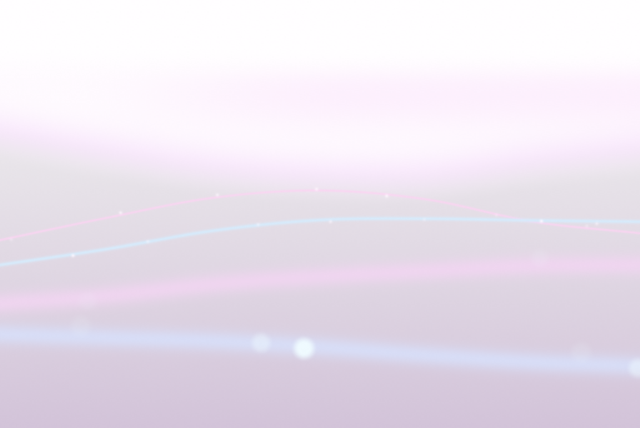
A WebGL 2 fragment shader for this background:

```glsl
#version 300 es
precision highp float;
// Pale lilac backdrop: a bright veil above a mauve haze, crossed by soft ribbons.
// Smooth curves through a few evenly spaced heights guide the veil, two broad
// ribbons and two fine threads; glowing orbs and hashed sparkles sit along them.

uniform vec2 u_resolution;
out vec4 fragColor;

const vec3 HAZE_LOW = vec3(0.825, 0.765, 0.850);
const vec3 HAZE_HIGH = vec3(0.910, 0.895, 0.915);
const vec3 VEIL_WHITE = vec3(1.000, 0.995, 1.000);
const vec3 VEIL_PINK = vec3(0.990, 0.935, 0.992);
const vec3 VEIL_RIM = vec3(0.970, 0.900, 0.985);
const vec3 RIBBON_PINK = vec3(0.945, 0.835, 0.945);
const vec3 RIBBON_BLUE = vec3(0.845, 0.870, 0.970);
const vec3 THREAD_PINK = vec3(0.985, 0.830, 0.950);
const vec3 THREAD_BLUE = vec3(0.840, 0.920, 0.985);
const vec3 ORB_LIGHT = vec3(0.940, 0.985, 1.000);

const float RIBBON_WIDTH = 0.024;
const float THREAD_WIDTH = 0.0042;
const float GRAIN = 0.004;
const int SPARKLES = 14;
const int ORBS = 7;

// Heights at x = 0, 1/6, ... 1
const float VEIL_EDGE[7] = float[](0.665, 0.622, 0.585, 0.566, 0.567, 0.600, 0.628);
const float PINK_RIBBON[7] = float[](0.291, 0.309, 0.336, 0.354, 0.367, 0.379, 0.381);
const float BLUE_RIBBON[7] = float[](0.219, 0.211, 0.203, 0.189, 0.170, 0.154, 0.145);
const float PINK_THREAD[7] = float[](0.439, 0.491, 0.538, 0.555, 0.534, 0.482, 0.455);
const float BLUE_THREAD[7] = float[](0.381, 0.418, 0.461, 0.486, 0.489, 0.485, 0.482);

// Orb centre, radius, strength
const vec4 ORB[ORBS] = vec4[](
  vec4(0.475, 0.186, 0.026, 0.95), vec4(0.408, 0.199, 0.024, 0.42),
  vec4(0.997, 0.140, 0.024, 0.45), vec4(0.126, 0.238, 0.026, 0.12),
  vec4(0.908, 0.176, 0.026, 0.13), vec4(0.844, 0.397, 0.022, 0.10),
  vec4(0.137, 0.297, 0.024, 0.09));

float hash(vec2 p) {
  return fract(sin(dot(p, vec2(127.1, 311.7))) * 43758.5453);
}

// Catmull-Rom curve through seven heights
float curve(float knots[7], float x) {
  float t = clamp(x, 0.0, 1.0) * 6.0;
  int i = min(int(t), 5);
  float f = t - float(i);
  float b = knots[i], c = knots[i + 1];
  float a = i > 0 ? knots[i - 1] : 2.0 * b - c;
  float d = i < 5 ? knots[i + 2] : 2.0 * c - b;
  return b + 0.5 * f * (c - a + f * (2.0 * a - 5.0 * b + 4.0 * c - d
       + f * (3.0 * (b - c) + d - a)));
}

float bell(float d, float width) {
  return exp(-d * d / (width * width));
}

// Distance to a curve, corrected for its slope
float curveDistance(float knots[7], vec2 uv, float aspect) {
  float h = curve(knots, uv.x);
  float slope = (curve(knots, uv.x + 0.004) - curve(knots, uv.x - 0.004)) / (0.008 * aspect);
  return (uv.y - h) / sqrt(1.0 + slope * slope);
}

vec3 background(vec2 uv) {
  vec3 haze = mix(HAZE_LOW, HAZE_HIGH, clamp(uv.y / 0.62, 0.0, 1.0));
  float above = uv.y - curve(VEIL_EDGE, uv.x);
  // Broad pink glow inside the veil, stronger to the right
  float glow = bell(uv.y - 0.775, 0.075) * smoothstep(0.08, 0.55, uv.x);
  vec3 veil = mix(VEIL_WHITE, VEIL_PINK, 0.25 + 0.65 * glow);
  veil = mix(veil, VEIL_WHITE, smoothstep(0.80, 0.89, uv.y));
  veil = mix(veil, VEIL_RIM, 0.85 * bell(above - 0.015, 0.055));
  return mix(haze, veil, smoothstep(-0.050, 0.050, above));
}

void main() {
  vec2 uv = gl_FragCoord.xy / u_resolution;
  float aspect = u_resolution.x / u_resolution.y;
  vec2 stretch = vec2(aspect, 1.0);
  vec3 color = background(uv);

  // Broad ribbons
  float pinkBand = bell(curveDistance(PINK_RIBBON, uv, aspect), RIBBON_WIDTH);
  float blueBand = bell(curveDistance(BLUE_RIBBON, uv, aspect), RIBBON_WIDTH);
  color = mix(color, RIBBON_PINK, 0.85 * pinkBand);
  color = mix(color, RIBBON_BLUE, 0.92 * blueBand);

  // Fine threads
  float pinkLine = bell(curveDistance(PINK_THREAD, uv, aspect), THREAD_WIDTH * 0.75);
  float blueLine = bell(curveDistance(BLUE_THREAD, uv, aspect), THREAD_WIDTH * 1.1);
  color = mix(color, THREAD_PINK, 0.75 * pinkLine);
  color = mix(color, THREAD_BLUE, 0.92 * blueLine);

  // Soft orbs
  for (int i = 0; i < ORBS; i++) {
    float d = length((uv - ORB[i].xy) * stretch);
    float disc = 1.0 - smoothstep(0.45, 1.25, d / ORB[i].z);
    color = mix(color, ORB_LIGHT, ORB[i].w * disc);
  }

  // Tiny sparkles, alternating between the threads
  for (int i = 0; i < SPARKLES; i++) {
    float n = float(i);
    float x = (n + hash(vec2(n, 1.0))) / float(SPARKLES);
    float y = i % 2 == 0 ? curve(PINK_THREAD, x) : curve(BLUE_THREAD, x);
    y += (hash(vec2(n, 2.0)) - 0.5) * 0.012;
    float spark = bell(length((uv - vec2(x, y)) * stretch), 0.0042);
    color = mix(color, vec3(1.0, 0.97, 1.0), spark * (0.25 + 0.6 * hash(vec2(n, 3.0))));
  }

  color += (hash(floor(uv * vec2(512.0, 342.0))) - 0.5) * GRAIN;
  fragColor = vec4(clamp(color, 0.0, 1.0), 1.0);
}
```
